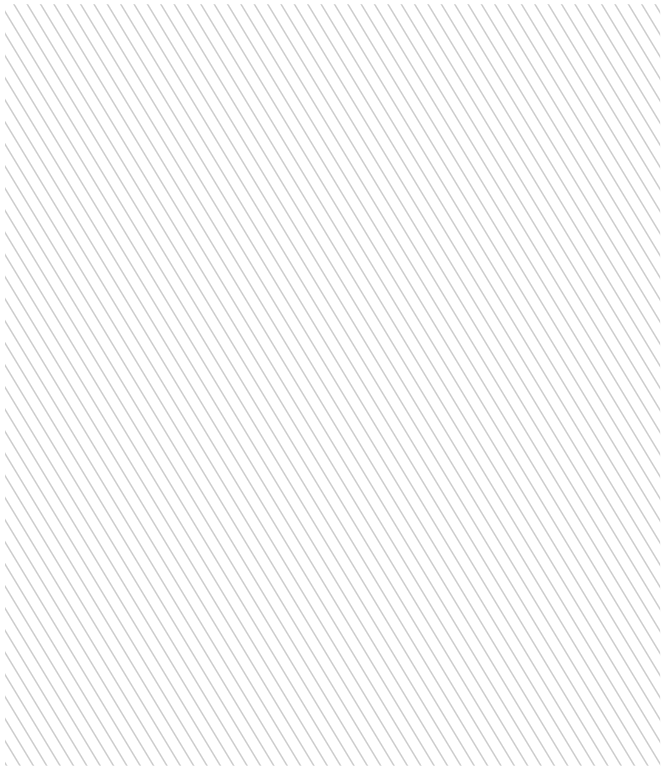
This pattern is drawn by a Shadertoy shader. Its source:

```glsl
// Thin grey parallel hairlines falling steeply to the right on white.
// A linear phase repeats the stripe; its distance to the nearest line
// centre is smoothed over one pixel and clipped to a narrow white margin.

const vec3 PAPER = vec3(1.0);
const vec3 INK = vec3(0.80);
const vec2 LINES_PER_HEIGHT = vec2(57.49, 34.75); // crossings along x and y
const float LINE_PHASE = 0.60;
const float LINE_WIDTH = 0.00195;
const vec2 MARGIN_LOW = vec2(0.0065, 0.0030);     // left, bottom
const vec2 MARGIN_HIGH = vec2(0.0050, 0.0055);    // right, top

// Distance to the closest line of an endless parallel set.
float stripeDistance(vec2 p, vec2 frequency, float phase) {
    float cell = fract(dot(p, frequency) - phase + 0.5) - 0.5;
    return abs(cell) / length(frequency);
}

// Coverage of a line by a pixel-wide box filter.
float lineCoverage(float dist, float width, float pixel) {
    float inner = max(dist - 0.5 * pixel, -0.5 * width);
    float outer = min(dist + 0.5 * pixel, 0.5 * width);
    return clamp((outer - inner) / pixel, 0.0, 1.0);
}

// Signed distance to a rectangle given by two corners.
float boxDistance(vec2 p, vec2 low, vec2 high) {
    vec2 d = max(low - p, p - high);
    return length(max(d, 0.0)) + min(max(d.x, d.y), 0.0);
}

void mainImage(out vec4 fragColor, in vec2 fragCoord) {
    // Canvas units: the height is one
    float pixel = 1.0 / iResolution.y;
    vec2 p = fragCoord * pixel;
    vec2 canvas = iResolution.xy * pixel;

    // Hairlines
    float dist = stripeDistance(p, LINES_PER_HEIGHT, LINE_PHASE);
    float ink = lineCoverage(dist, LINE_WIDTH, pixel);

    // White margin
    float frame = boxDistance(p, MARGIN_LOW, canvas - MARGIN_HIGH);
    ink *= clamp(0.5 - frame / pixel, 0.0, 1.0);

    fragColor = vec4(mix(PAPER, INK, ink), 1.0);
}
```
